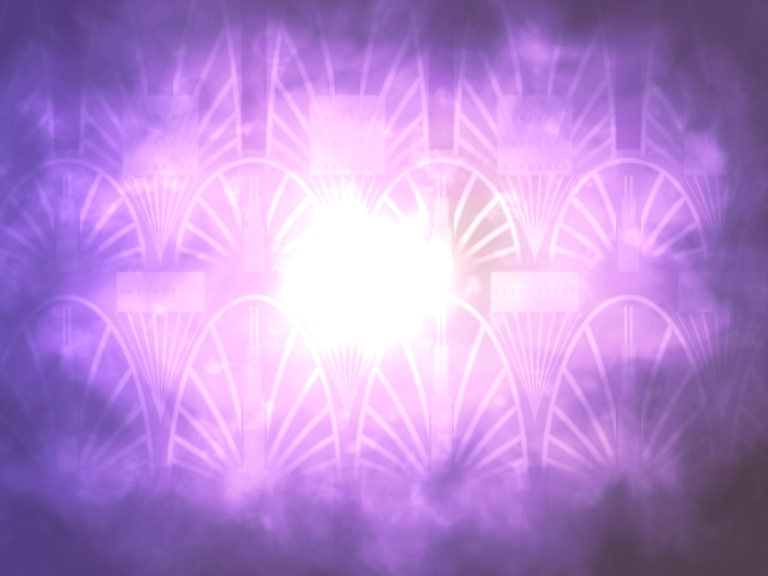
Give the GLSL for this background, as a WebGL 2 fragment shader.

```glsl
#version 300 es
precision highp float;
// Luminous violet mist with a white core over a faint art deco pattern of arches and fans.
uniform vec2 u_resolution;
out vec4 outColor;

#define PITCH 0.325
#define COLUMN_X 0.604
#define LINE_WIDTH 0.0042
#define EDGE 0.003
#define CLOUD_AMOUNT 0.62
#define PATTERN_LIGHT 0.09
#define GLOW_CENTER vec2(0.65, 0.52)
#define GLOW_SIZE vec2(0.59, 0.42)
#define CORE_CENTER vec2(0.645, 0.515)

float hash(vec2 p) {
    vec3 h = fract(vec3(p.xyx) * 0.1031);
    h += dot(h, h.yzx + 33.33);
    return fract((h.x + h.y) * h.z);
}

float noise(vec2 p) {
    vec2 i = floor(p), f = fract(p);
    f = f * f * (3.0 - 2.0 * f);
    return mix(mix(hash(i), hash(i + vec2(1, 0)), f.x),
               mix(hash(i + vec2(0, 1)), hash(i + vec2(1, 1)), f.x), f.y);
}

float fbm(vec2 p) {
    float sum = 0.0, amp = 0.5;
    for (int i = 0; i < 5; i++) {
        sum += amp * noise(p);
        p = mat2(1.6, 1.2, -1.2, 1.6) * p + 7.3;
        amp *= 0.5;
    }
    return sum;
}

float fill(float d) { return 1.0 - smoothstep(-EDGE, EDGE, d); }

// Rectangle spanning y from low to high, centred on x = 0
float box(vec2 q, float halfWidth, float low, float high) {
    return fill(max(abs(q.x) - halfWidth, max(low - q.y, q.y - high)));
}

// Elliptic arch with radiating ribs, standing on y = 0
float arch(vec2 q, vec2 size, float ribCount) {
    float e = length(q / size), r = length(q);
    float rimDistance = e * (e - 1.0) / (length(q / (size * size)) + 0.001);
    float rim = fill(abs(rimDistance) - LINE_WIDTH);
    float turn = atan(abs(q.x), q.y + 0.02) * ribCount - e * 0.6;
    float rib = fill(abs(fract(turn) - 0.5) * r / ribCount - LINE_WIDTH);
    rib *= fill(rimDistance) * step(0.022, abs(q.x)) * smoothstep(0.03, 0.08, r);
    return max(rim, rib) * smoothstep(0.0, 0.25, q.y / size.y);
}

// Stepped tower topped by three spires
float tower(vec2 q, float height) {
    float body = max(box(q, 0.018, 0.0, height * 0.4), box(q, 0.012, 0.0, height * 0.66));
    float spireX = abs(abs(q.x) - 0.005) - 0.002;
    float spires = fill(max(spireX, max(height * 0.5 - q.y, q.y - height * 0.86)));
    return max(body * 0.5, spires * 0.8);
}

// Curved lines that spread upward from a point
float fan(vec2 q, float halfWidth, float height) {
    float t = clamp(q.y / height, 0.001, 1.0);
    float spread = halfWidth * pow(t, 1.3);
    float stripe = abs(fract(q.x / spread * 3.5) - 0.5) * spread / 3.5;
    return 0.8 * fill(stripe - 0.002) * fill(abs(q.x) - spread) * box(q, halfWidth, 0.0, height);
}

// Small rows of window slits
float windows(vec2 q) {
    vec2 cell = abs(fract(q / vec2(0.015, 0.043)) - 0.5);
    return (1.0 - smoothstep(0.10, 0.22, cell.x)) * (1.0 - smoothstep(0.08, 0.14, cell.y));
}

float decoPattern(vec2 p) {
    float a = (fract((p.x - COLUMN_X) / PITCH + 0.5) - 0.5) * PITCH;
    float b = (fract((p.x - COLUMN_X) / PITCH) - 0.5) * PITCH;
    float light = 0.8 * arch(vec2(a, p.y - 0.660), vec2(0.139, 0.53), 6.0);
    light = max(light, arch(vec2(b, p.y - 0.528), vec2(0.135, 0.194), 3.6));
    light = max(light, arch(vec2(b, p.y - 0.149), vec2(0.148, 0.335), 4.6));
    light = max(light, tower(vec2(b, p.y - 0.528), 0.194));
    light = max(light, tower(vec2(b, p.y - 0.180), 0.335));
    light = max(light, fan(vec2(a, p.y - 0.540), 0.068, 0.156));
    light = max(light, fan(vec2(a, p.y - 0.262), 0.080, 0.196));
    float blocks = max(box(vec2(a, p.y), 0.066, 0.696, 0.835), box(vec2(a, p.y), 0.076, 0.458, 0.528));
    blocks = max(blocks, 0.4 * box(vec2(b, p.y), 0.052, 0.100, 0.185));
    light = max(light, blocks * (0.6 - 0.25 * windows(vec2(a, p.y))));
    float shade = max(box(vec2(b, p.y), 0.022, 0.74, 1.1), 0.5 * box(vec2(a, p.y), 0.024, 0.04, 0.19));
    return light - 0.6 * shade;
}

// Colour from the bright middle (d = 0) to the dim rim
vec3 mistColor(float d) {
    vec3 c = mix(vec3(1.0, 0.94, 1.0), vec3(0.99, 0.77, 0.99), smoothstep(0.10, 0.52, d));
    c = mix(c, vec3(0.90, 0.62, 0.98), smoothstep(0.48, 0.76, d));
    c = mix(c, vec3(0.70, 0.46, 0.88), smoothstep(0.72, 0.94, d));
    c = mix(c, vec3(0.48, 0.35, 0.65), smoothstep(0.88, 1.14, d));
    return mix(c, vec3(0.36, 0.26, 0.43), smoothstep(1.06, 1.45, d));
}

void main() {
    vec2 p = (gl_FragCoord.xy - 0.5 * u_resolution) / u_resolution.y + vec2(0.667, 0.5);
    vec2 warp = vec2(fbm(p * 5.0), fbm(p * 5.0 + 19.0));
    float cloud = fbm(p * 8.0 + warp * 1.2) - 0.48;
    float d = length((p - GLOW_CENTER) / GLOW_SIZE) - CLOUD_AMOUNT * cloud;
    float fade = 1.0 - smoothstep(0.65, 1.25, d);
    float deco = decoPattern(p);
    vec3 color = mistColor(d - PATTERN_LIGHT * deco * fade);
    color += deco * vec3(0.04, 0.06, 0.04) * (0.25 + 0.9 * fade);

    // Blue on the left, dull mauve lower right, dusky rose beside the core
    color += vec3(-0.03, -0.02, 0.09) * (1.0 - smoothstep(0.0, 0.45, p.x));
    color -= vec3(0.04, 0.02, 0.13) * smoothstep(0.7, 1.3, p.x) * (1.0 - smoothstep(0.1, 0.6, p.y));
    vec2 rose = (p - vec2(0.82, 0.58)) / vec2(0.08, 0.13);
    color -= vec3(0.10, 0.12, 0.19) * exp(-dot(rose, rose)) * (1.0 - 0.6 * max(deco, 0.0));

    // White core with ragged rays, and soft bright wisps
    vec2 toCore = p - CORE_CENTER;
    float r = length(toCore);
    float rays = noise(toCore / (r + 0.001) * 5.0 + 30.0);
    float radius = 0.066 + 0.040 * rays;
    color += 0.8 * exp(-pow(r / radius, 2.0)) + 0.05 * exp(-r * r / 0.03);
    color += 0.10 * (0.2 + fade) * smoothstep(0.58, 0.85, fbm(p * 22.0));
    outColor = vec4(clamp(color, 0.0, 1.0), 1.0);
}
```
